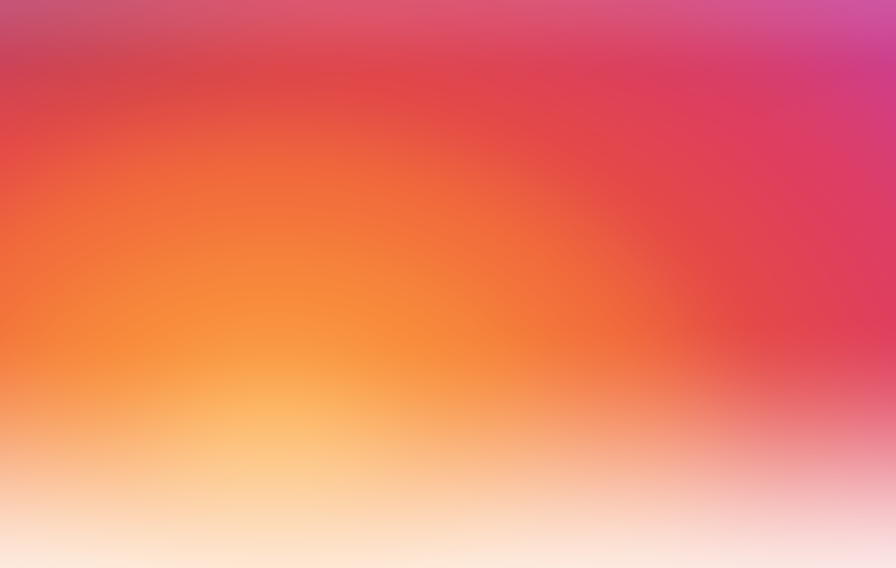
A Shadertoy shader for this background:

```glsl
// Draws a soft sunset gradient: an amber glow through red to magenta, fading to white at the bottom.

// Colour of the glow at a given distance from its centre.
vec3 glowColor(float d) {
    vec3 c = mix(vec3(0.99, 0.68, 0.32), vec3(0.972, 0.55, 0.23), smoothstep(0.02, 0.28, d));
    c = mix(c, vec3(0.945, 0.42, 0.23), smoothstep(0.22, 0.50, d));
    c = mix(c, vec3(0.895, 0.285, 0.28), smoothstep(0.44, 0.66, d));
    c = mix(c, vec3(0.875, 0.245, 0.37), smoothstep(0.60, 0.84, d));
    return mix(c, vec3(0.81, 0.24, 0.58), smoothstep(0.78, 1.12, d));
}

void mainImage(out vec4 fragColor, in vec2 fragCoord) {
    vec2 uv = fragCoord / iResolution.xy;

    // Wide elliptical glow, low and left of the middle
    float glowDistance = length((uv - vec2(0.306, 0.218)) * vec2(1.12, 1.0));
    vec3 color = glowColor(glowDistance);

    // Muted upper edge, strongest in the left corner
    float upper = smoothstep(0.70, 1.0, uv.y);
    float left = 1.0 - smoothstep(0.0, 0.4, uv.x);
    color *= 1.0 - upper * vec3(0.03 + 0.11 * left, 0.0, 0.0);

    // Pale haze along the top
    color = mix(color, vec3(0.96, 0.94, 0.96), 0.13 * smoothstep(0.86, 1.01, uv.y));

    // White mist rising from the bottom, thinner below the glow
    float thinning = exp(-pow((uv.x - 0.31) * 4.0, 2.0));
    float mistHeight = uv.y + 0.045 * thinning - 0.025;
    float mist = 0.92 * (1.0 - smoothstep(-0.09, 0.42, mistHeight));
    color = mix(color, vec3(1.0, 0.99, 0.97), mist);

    fragColor = vec4(color, 1.0);
}
```
